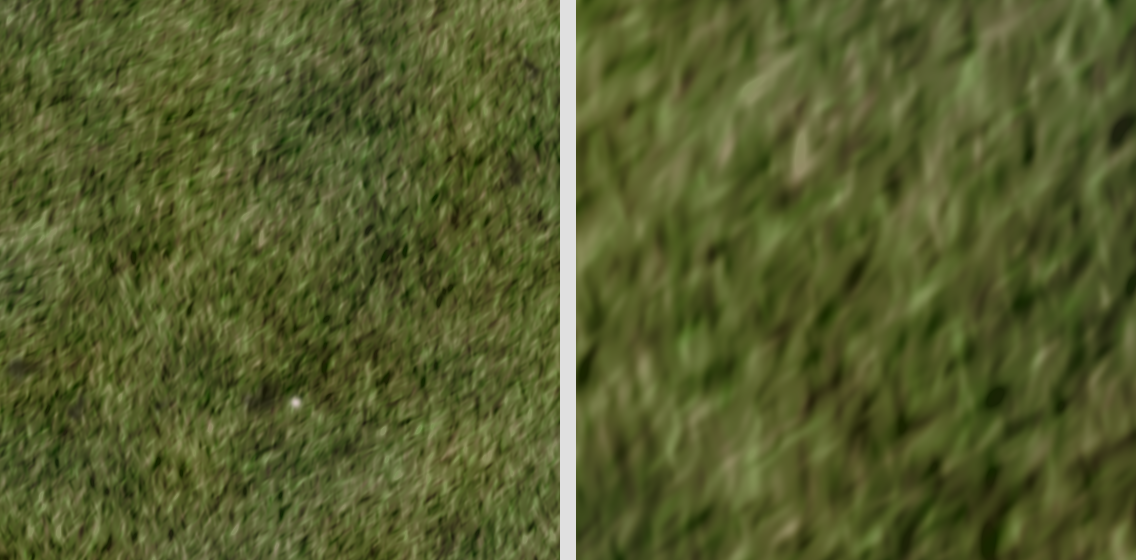
Left: the whole. Right: its middle third, enlarged.
Give the GLSL for this texture, as a WebGL 1 fragment shader.

```glsl
precision highp float;
// Mown grass seen slightly out of focus: two scales of soft, leaning blades
// are summed as sparse random splats, then shaded by broad patches, a few
// dark gaps and one pale petal, and mapped onto an olive green ramp.
uniform vec2 u_resolution;

#define COARSE_BLADES 36.0
#define FINE_BLADES 55.0
#define BLADE_LENGTH 0.60
#define BLADE_WIDTH 0.17
#define LEAN_SPREAD 0.62
#define CONTRAST 1.0
#define BRIGHTNESS 0.53
#define HUE_VARIATION 1.0
#define GAP_GRID 6.0
#define GAP_CHANCE 0.22
#define PETAL_POS vec2(0.528, 0.281)
#define PETAL_SIZE 0.010

const vec3 SHADE_GREEN = vec3(0.20, 0.23, 0.08);
const vec3 MID_GREEN = vec3(0.33, 0.36, 0.16);
const vec3 LIGHT_GREEN = vec3(0.45, 0.48, 0.28);
const vec3 GAP_BROWN = vec3(0.15, 0.14, 0.09);
const vec3 PETAL_WHITE = vec3(0.86, 0.80, 0.78);

// Four random values per lattice point, without sine
vec4 hash4(vec2 cell, float seed) {
  vec4 p = fract(vec4(cell, seed, cell.x) * vec4(0.1031, 0.1030, 0.0973, 0.1099));
  p += dot(p, p.wzxy + 33.33);
  return fract((p.xxyz + p.yzzw) * p.zywx);
}

// Smooth value noise, centred on zero
float noise(vec2 p, float seed) {
  vec2 i = floor(p);
  vec2 f = fract(p);
  f = f * f * (3.0 - 2.0 * f);
  float low = mix(hash4(i, seed).x, hash4(i + vec2(1.0, 0.0), seed).x, f.x);
  float high = mix(hash4(i + vec2(0.0, 1.0), seed).x, hash4(i + 1.0, seed).x, f.x);
  return mix(low, high, f.y) - 0.5;
}

// Sum of randomly placed soft blades: x is tone, y is hue
vec2 bladeField(vec2 p, float lean, float seed) {
  vec2 home = floor(p);
  vec2 sum = vec2(0.0);
  for (int y = -1; y <= 1; y++) {
    for (int x = -1; x <= 1; x++) {
      for (int k = 0; k < 4; k++) {
        vec2 cell = home + vec2(float(x), float(y));
        vec4 r = hash4(cell, seed + float(k) * 7.0);
        vec2 d = p - cell - r.xy;
        float angle = lean + LEAN_SPREAD * (2.0 * r.z - 1.0);
        vec2 dir = vec2(cos(angle), sin(angle));
        vec2 q = vec2(dot(d, dir) / BLADE_LENGTH,
                      (d.x * dir.y - d.y * dir.x) / BLADE_WIDTH);
        float blade = exp(-dot(q, q)) * max(0.0, 1.0 - dot(d, d));
        sum += blade * (2.0 * vec2(r.w, fract(r.w * 37.0)) - 1.0);
      }
    }
  }
  return sum;
}

// Sparse ragged gaps between tufts
float gapMask(vec2 uv) {
  vec2 ragged = vec2(noise(uv * 38.0, 61.0), noise(uv * 38.0, 67.0));
  vec2 p = uv * GAP_GRID + 0.22 * ragged;
  float mask = 0.0;
  for (int y = -1; y <= 1; y++) {
    for (int x = -1; x <= 1; x++) {
      vec2 cell = floor(p) + vec2(float(x), float(y));
      vec4 r = hash4(cell, 71.0);
      vec2 d = p - cell - r.xy;
      float radius = mix(0.07, 0.15, fract(r.w * 19.0));
      float present = step(r.z, GAP_CHANCE);
      mask = max(mask, present * exp(-dot(d, d) / (radius * radius)));
    }
  }
  return mask;
}

// Shade to light ramp, extended a little past both ends
vec3 grassRamp(float tone) {
  float t = clamp(tone, -0.35, 1.35) * 2.0;
  return t < 1.0 ? mix(SHADE_GREEN, MID_GREEN, t)
                 : mix(MID_GREEN, LIGHT_GREEN, t - 1.0);
}

void main() {
  vec2 uv = gl_FragCoord.xy / min(u_resolution.x, u_resolution.y);

  // Blades lean right, more so towards the top left
  float lean = 1.25 - 0.25 * uv.y * (1.2 - uv.x) + 0.5 * noise(uv * 4.0, 3.0);
  vec2 blades = 0.50 * bladeField(uv * COARSE_BLADES, lean, 11.0)
              + 0.32 * bladeField(uv * FINE_BLADES, lean, 43.0);

  // Tufts and broad diagonal patches
  vec2 slope = vec2(uv.x * 0.8 + uv.y * 0.6, uv.y * 0.8 - uv.x * 0.6);
  float patches = 0.45 * noise(slope * vec2(12.0, 18.0), 23.0)
                + 0.36 * noise(slope * vec2(3.0, 7.0), 29.0);
  float tone = BRIGHTNESS + CONTRAST * (blades.x * (1.08 - 0.16 * uv.y) + patches);

  // Hue drifts between fresh green and dry, greyish straw
  float dryness = blades.y * 1.3 + 0.7 * noise(uv * 17.0, 31.0);
  float greyness = noise(uv * 6.0, 37.0) + 0.5 * blades.y;
  vec3 color = grassRamp(tone);
  color += HUE_VARIATION * (dryness * vec3(0.040, -0.012, 0.012)
                          + greyness * vec3(-0.010, 0.0, 0.055));

  color = mix(color, GAP_BROWN + 0.08 * blades.x, 0.75 * gapMask(uv));

  vec2 petal = (uv - PETAL_POS) / PETAL_SIZE;
  color = mix(color, PETAL_WHITE, 0.95 * exp(-dot(petal, petal)));
  gl_FragColor = vec4(clamp(color, 0.0, 1.0), 1.0);
}
```
